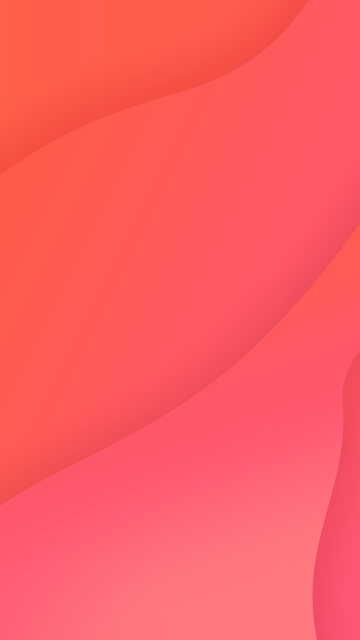
Reproduce this background procedurally as a WebGL 2 fragment shader.

```glsl
#version 300 es
precision highp float;
// Overlapping wavy sheets in coral and pink, each with its own soft gradient.
// Polynomial and cosine curves bound the sheets; approximate distances to
// those curves give smooth edges and the shadows cast along them.
uniform vec2 u_resolution;
out vec4 outColor;

const float HEIGHT = 16.0 / 9.0; // canvas height in canvas widths

// Lower border of the top sheet, as a height over x
float upperEdge(float x) {
  return 1.2917 + x * (0.697 + x * (-0.2887 + x * (-1.1076 + x * 1.4792)));
}

// Lower border of the wide middle sheet, as a height over x
float middleEdge(float x) {
  return 0.3727 + x * (0.6708 + x * (-0.7398 + x * (1.2019 - x * 0.3481)));
}

// Left border of the right sheet, as a position over y
float rightEdge(float y) {
  float bend = max(y - 0.66, 0.0);
  return 0.911 - 0.0428 * cos(6.4 * (y - 0.1227)) + 3.59 * bend * bend;
}

// Turns an offset along one axis into a distance across a sloped curve
float acrossSlope(float offset, float rise, float run) {
  return offset / length(vec2(1.0, rise / run));
}

// Darkens a sheet with a shadow fading away from its border
vec3 shade(vec3 color, float dist, float width, vec3 tint) {
  float fade = 1.0 - smoothstep(-0.35 * width, width, dist);
  return color * mix(vec3(1.0), tint, fade);
}

void main() {
  vec2 p = gl_FragCoord.xy / u_resolution * vec2(1.0, HEIGHT);
  float down = HEIGHT - p.y;
  float pixel = 0.75 / u_resolution.x;
  float h = 0.004;

  // Signed distances, positive inside the top, middle and right sheets
  float topDist = acrossSlope(p.y - upperEdge(p.x),
    upperEdge(p.x + h) - upperEdge(p.x - h), 2.0 * h);
  float middleDist = acrossSlope(p.y - middleEdge(p.x),
    middleEdge(p.x + h) - middleEdge(p.x - h), 2.0 * h);
  float rightDist = acrossSlope(p.x - rightEdge(p.y),
    rightEdge(p.y + h) - rightEdge(p.y - h), 2.0 * h);

  // Lower sheet: coral through rose to a pale glow at the lower right
  float slant = down + 0.35 * p.x;
  vec3 color = mix(vec3(1.0, 0.355, 0.33), vec3(1.0, 0.34, 0.415),
    smoothstep(1.0, 1.38, slant));
  color = mix(color, vec3(1.0, 0.35, 0.465), smoothstep(1.35, 1.7, slant));
  float glow = smoothstep(1.4, 1.88, slant) * smoothstep(-0.25, 0.5, p.x);
  color = mix(color, vec3(1.0, 0.47, 0.495), glow);

  // Right sheet: pink, deepest along its left border
  vec3 pink = mix(vec3(1.0, 0.34, 0.40), vec3(1.0, 0.345, 0.47),
    smoothstep(0.9, 1.75, down));
  pink = shade(pink, rightDist, 0.14, vec3(0.93, 0.84, 0.83));
  color = mix(color, pink, smoothstep(-pixel, pixel, rightDist));

  // Middle sheet: diagonal ramp from orange coral to rose
  float ramp = smoothstep(0.05, 1.4, p.x + 0.5 * down);
  vec3 coral = mix(vec3(1.0, 0.36, 0.28), vec3(1.0, 0.34, 0.41), ramp);
  coral = shade(coral, middleDist, 0.13, vec3(0.925, 0.87, 0.87));
  color = mix(color, coral, smoothstep(-pixel, pixel, middleDist));

  // Top sheet: warm orange coral
  vec3 orange = mix(vec3(1.0, 0.375, 0.285), vec3(1.0, 0.36, 0.32), p.x);
  orange = shade(orange, topDist, 0.17, vec3(0.95, 0.79, 0.85));
  color = mix(color, orange, smoothstep(-pixel, pixel, topDist));

  outColor = vec4(color, 1.0);
}
```
